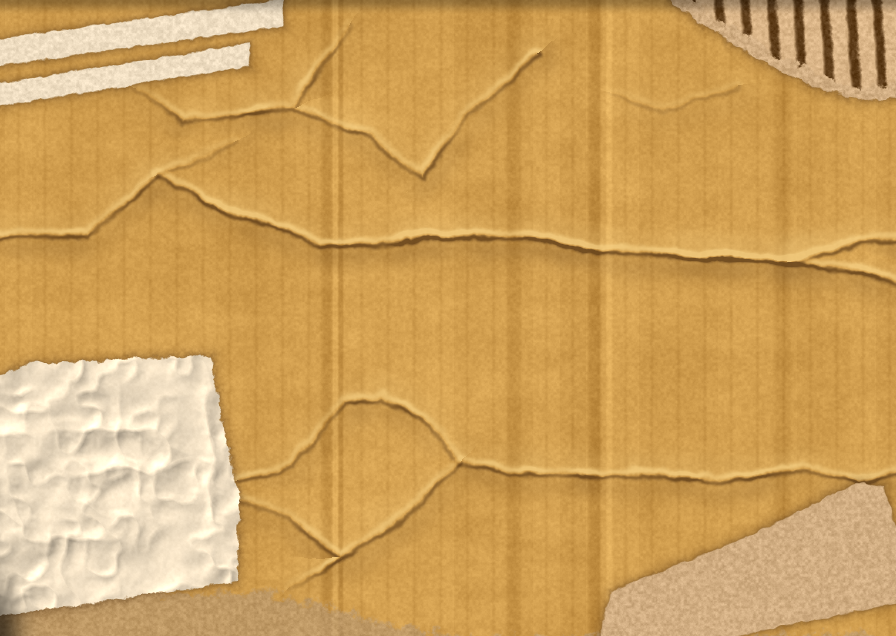
Give the GLSL for this texture, as a WebGL 2 fragment shader.

```glsl
#version 300 es
precision highp float;
// Worn corrugated cardboard with folds, torn papers and a fluted corner.
// Folds are shaded polylines, papers are ragged distance fields, and
// fibres, mottling and crumples come from value noise.
uniform vec2 u_resolution;
out vec4 fragColor;

const vec3 KRAFT_DEEP = vec3(.75, .55, .25), KRAFT_LIGHT = vec3(.87, .67, .35);
const vec3 GLOW = vec3(.97, .82, .52), SHADE = vec3(.36, .23, .09);
const vec3 WHITE = vec3(.94, .87, .76), TAN = vec3(.82, .68, .51);
const float PITCH = 4.15, RAGGED = 1.3; // canvas height is 100 units
const int NODES = 12, CORNERS = 7, LINES = 7;

// Fold nodes: x, y, strength; a negative strength starts a new fold
const vec3 MAIN[NODES] = vec3[](
 vec3(-1, 63, -.7), vec3(13.7, 63, .7), vec3(24.7, 72.2, .7), vec3(34.8, 67.4, .7),
 vec3(50.4, 61.5, .8), vec3(59.5, 61.5, .8), vec3(66.8, 62.8, .8), vec3(86, 62.4, 1),
 vec3(95.2, 60.4, 1.1), vec3(124.5, 59, 1.3), vec3(135.5, 61.9, .8), vec3(142, 62.5, .7));
const vec3 TOP[NODES] = vec3[](
 vec3(21.6, 86, -.2), vec3(29.3, 81.1, .5), vec3(45.8, 83.2, .8), vec3(58.6, 78.4, .6),
 vec3(66.3, 72.5, .6), vec3(73.3, 81.7, .4), vec3(84.2, 91.4, .6), vec3(45.8, 83.2, -.7),
 vec3(55, 96, .2), vec3(96, 85.3, -.1), vec3(104.4, 83, .35), vec3(116, 86, .2));
const vec3 LOW[NODES] = vec3[](
 vec3(37.5, 24.5, -.5), vec3(45.8, 26.7, .5), vec3(54, 36.8, .6), vec3(60.4, 37.4, .8),
 vec3(66.3, 34.6, .6), vec3(72.3, 27.3, .4), vec3(80.6, 25.8, .9), vec3(97, 25.3, .8),
 vec3(117, 24.7, .8), vec3(126, 26.2, .6), vec3(135, 24.5, .8), vec3(142, 25.8, .7));
const vec3 BRANCH[NODES] = vec3[](
 vec3(72.3, 27.3, -.4), vec3(64.1, 19.4, .5), vec3(54, 12.1, .7), vec3(45.8, 7.5, .2),
 vec3(124.5, 59, -1.1), vec3(134.6, 57.5, 1), vec3(142, 55.1, .5), vec3(24.7, 72.2, -.5),
 vec3(36.6, 77.7, .2), vec3(37.9, 21.2, -.5), vec3(45.8, 18.5, .5), vec3(54, 12.1, .6));
// Pressed lines: x, half width, tone
const vec3 PRESSED[LINES] = vec3[](
 vec3(51.4, .9, -.7), vec3(52.7, .4, .5), vec3(53.6, .4, -.7), vec3(80.6, 1, -.5),
 vec3(93.4, 1, -.75), vec3(95.8, .5, .5), vec3(123, 1.4, -.45));
// Paper outlines
const vec2 SHEET[CORNERS] = vec2[](vec2(-3, 40), vec2(6, 43), vec2(33.3, 44),
 vec2(34.4, 36), vec2(37.6, 22), vec2(37.4, 8.7), vec2(-3, 2.5));
const vec2 SCRAP[CORNERS] = vec2[](vec2(93.8, -2), vec2(96, 7), vec2(117, 15.4),
 vec2(134.5, 24), vec2(139, 23.6), vec2(144, 5.8), vec2(113, -.5));
const vec2 TEAR[CORNERS] = vec2[](vec2(104.5, 104), vec2(106, 99), vec2(119, 90.8),
 vec2(128, 86.3), vec2(136.5, 84), vec2(144, 85.5), vec2(144, 104));

float hash(vec2 p) {
 vec3 q = fract(p.xyx * .1031);
 q += dot(q, q.yzx + 33.33);
 return fract((q.x + q.y) * q.z);
}
float noise(vec2 p) {
 vec2 i = floor(p), f = fract(p), e = vec2(1, 0);
 f *= f * (3. - 2. * f);
 return mix(mix(hash(i), hash(i + e), f.x), mix(hash(i + e.yx), hash(i + 1.), f.x), f.y);
}
float fbm(vec2 p) {
 float sum = -.47, amp = .5;
 for (int i = 0; i < 4; i++, amp *= .5, p = p.yx * 2.03 + 17.) sum += amp * noise(p);
 return sum;
}
vec2 warp(vec2 p) { return vec2(fbm(p), fbm(p + 45.)); }
float crumple(vec2 p) {
 p += 3. * warp(p * .2);
 return abs(noise(p * .17) - .5) + .5 * abs(noise(p.yx * .35 + 9.) - .5);
}
// Lit lip and dark valley of the nearest fold segment
float fold(vec3 path[NODES], vec2 p) {
 float best = 1e4, side = 0., power = 0.;
 for (int i = 1; i < NODES; i++) {
  vec3 a = path[i - 1], b = path[i];
  vec2 e = b.xy - a.xy, w = p - a.xy;
  float t = clamp(dot(w, e) / dot(e, e), 0., 1.), d = length(w - e * t);
  if (b.z < 0. || d > best) continue;
  best = d;
  side = d * sign((e.x * w.y - e.y * w.x) * e.x);
  power = mix(abs(a.z), b.z, t);
 }
 float lip = (side - .55) / .55, valley = (side + .3) / .4;
 return power * (.7 * exp(-lip * lip) - .75 * exp(-valley * valley) + .12 * side * exp(-best * best * .15));
}
float polygon(vec2 v[CORNERS], vec2 p) {
 float d = 1e5, s = 1.;
 for (int i = 0; i < CORNERS; i++) {
  vec2 a = v[i], b = v[(i + 1) % CORNERS], e = b - a, w = p - a;
  vec2 r = w - e * clamp(dot(w, e) / dot(e, e), 0., 1.);
  d = min(d, dot(r, r));
  bvec3 c = bvec3(p.y >= a.y, p.y < b.y, e.x * w.y > e.y * w.x);
  if (all(c) || all(not(c))) s = -s;
 }
 return s * sqrt(d);
}
float strip(vec2 p, vec2 end, float slope, float halfHeight) {
 p -= end;
 return max(p.x, abs(p.y - slope * p.x) - halfHeight);
}
// Lay paper on the board with a contact shadow
vec3 paste(vec3 under, vec3 paper, float d) {
 float px = 100. / u_resolution.y;
 under = mix(under, SHADE, .5 * exp(-max(d, 0.) * 1.6));
 return mix(under, paper, smoothstep(px, -px, d));
}

void main() {
 vec2 p = gl_FragCoord.xy * 100. / u_resolution.y;
 float grain = fbm(p * 2.2), rag = RAGGED * fbm(p * .7) + .4 * grain;
 // Board: mottling, flute bands and pressed lines
 float cell = p.x / PITCH - .2, seam = (fract(cell) - .5) * PITCH;
 float tone = .6 + .9 * grain + .6 * fbm(p * vec2(.16, .3)) + .5 * fbm(p * .05);
 tone += .25 * hash(vec2(floor(cell), 3)) - .12 - .28 * exp(-seam * seam * 12.);
 for (int i = 0; i < LINES; i++)
  tone += PRESSED[i].z * exp(-pow(abs(p.x - PRESSED[i].x) / PRESSED[i].y, 4.));
 vec3 col = mix(KRAFT_DEEP, KRAFT_LIGHT, clamp(tone, -1., 1.8));
 // Folds
 vec2 q = p + 1.6 * warp(p * .3);
 float f = fold(MAIN, q) + fold(TOP, q) + fold(LOW, q) + fold(BRANCH, q);
 f *= .7 + 1.2 * noise(p * .25);
 col = mix(mix(col, GLOW, clamp(f, 0., .75)), SHADE, clamp(-f, 0., .8));
 // Scuffed lower edge
 float scuff = p.y - 7. * smoothstep(76., 36., p.x) - 3. * rag;
 col = mix(col, TAN * .86 + .2 * grain, .65 * smoothstep(.6, -.6, scuff));
 // Torn corner with exposed flutes
 float tear = polygon(TEAR, p) + rag;
 col = paste(col, TAN + .25 * grain, tear);
 float wave = cos(6.283 * (p.x + .06 * p.y + .5 * rag - 119.) / PITCH);
 vec3 flutes = mix(TAN * 1.05, SHADE, smoothstep(0., .9, wave)) + .2 * grain;
 col = mix(col, flutes, smoothstep(-1.8, -2.4, tear + 1.2 * rag));
 // Pasted papers
 float relief = crumple(p + vec2(-.5, .6)) - crumple(p);
 col = paste(col, WHITE * (1. + 1.1 * relief) + .07 * grain, polygon(SHEET, p) + rag);
 float tapes = min(strip(p, vec2(44.5, 98), .14, 2.1), strip(p, vec2(39.2, 91.4), .16, 1.8));
 col = paste(col, WHITE + .2 * grain, tapes + .6 * rag);
 col = paste(col, TAN + .22 * grain, polygon(SCRAP, p) + .6 * rag);
 // Edge darkening
 vec2 corner = p * vec2(.3, .11);
 col *= (1. - .3 * smoothstep(97.5, 100., p.y)) * (1. - .6 * exp(-dot(corner, corner)));
 fragColor = vec4(clamp(col, 0., 1.), 1);
}
```
